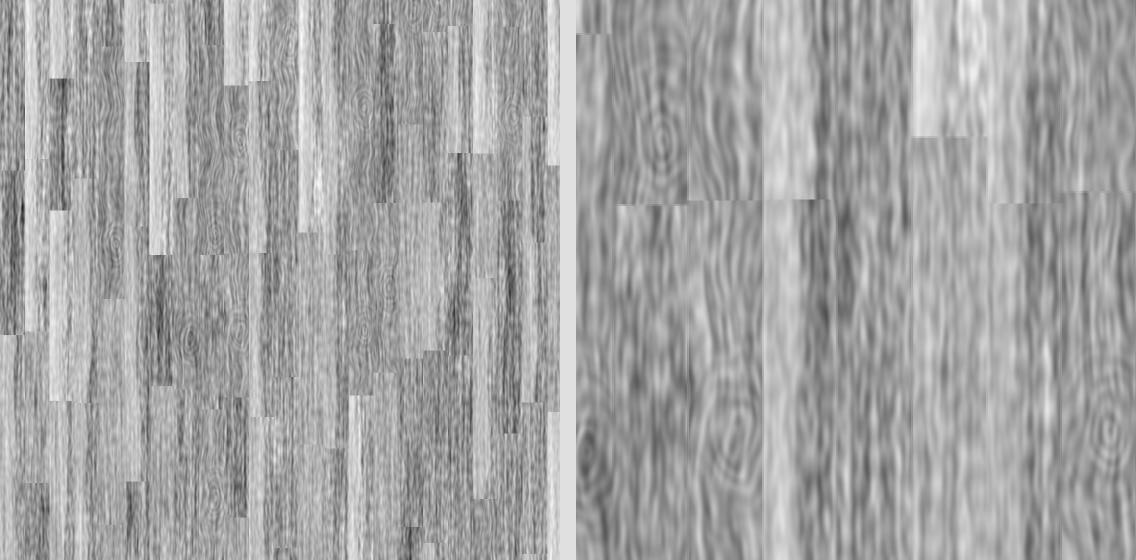
Left, the full canvas; right, a detail of the centre.
This texture is drawn by a three.js fragment shader. Its source:

```glsl
#define COLUMNS 22.5
#define PLANK_LENGTH 0.36
#define BRIGHT_TONE 0.83
#define PALE_TONE 0.70
#define MID_TONE 0.605
#define CORE_SHADE 0.13
#define GRAIN_CONTRAST 0.26
#define FIBRE_CONTRAST 0.24
#define PORE_DARKNESS 0.22
#define RING_CONTRAST 0.05
#define SAMPLE_OFFSET 0.0005

varying vec2 vUv;

float hash(vec2 p) {
  vec3 q = fract(vec3(p.xyx) * 0.1031);
  q += dot(q, q.yzx + 33.33);
  return fract((q.x + q.y) * q.z);
}

float gradientDot(vec2 cell, vec2 offset) {
  float angle = 6.2832 * hash(cell);
  return dot(vec2(cos(angle), sin(angle)), offset);
}

float gradientNoise(vec2 p) {
  vec2 i = floor(p);
  vec2 f = p - i;
  vec2 w = f * f * f * (f * (f * 6.0 - 15.0) + 10.0);
  vec2 e = vec2(1.0, 0.0);
  float low = mix(gradientDot(i, f), gradientDot(i + e.xy, f - e.xy), w.x);
  float high = mix(gradientDot(i + e.yx, f - e.yx), gradientDot(i + e.xx, f - e.xx), w.x);
  return mix(low, high, w.y);
}

// Fine streaks, fibres and dark pores running along the plank
float woodGrain(vec2 p, float seed) {
  vec2 s = vec2(seed * 91.0, seed * 57.0);
  float streaks = gradientNoise(p * vec2(210.0, 8.0) + s);
  float bands = gradientNoise(p * vec2(85.0, 3.5) + s + 13.0);
  float fibres = gradientNoise(p * vec2(260.0, 60.0) + s + 29.0);
  float cluster = smoothstep(-0.2, 0.4, gradientNoise(p * vec2(32.0, 3.0) + s + 41.0));
  float pores = smoothstep(0.15, 0.55, gradientNoise(p * vec2(165.0, 13.0) + s + 53.0));
  return GRAIN_CONTRAST * (streaks + 0.6 * bands) + FIBRE_CONTRAST * fibres
    - PORE_DARKNESS * pores * cluster;
}

// Oval growth rings that fade away from the knot
float knotRings(vec2 q, float seed) {
  float radius = length(q * vec2(1.0, 0.55));
  float wobble = gradientNoise(q * vec2(70.0, 40.0) + seed * 37.0);
  return sin(radius * 1000.0 + 5.0 * wobble) * exp(-radius * radius * 1400.0);
}

float plankTone(vec2 p) {
  // Staggered layout: each column has its own length, phase and uneven joints
  float x = p.x * COLUMNS;
  float column = floor(x);
  float across = x - column;
  float plankLength = PLANK_LENGTH * mix(0.75, 1.15, hash(vec2(column, 3.0)));
  float y = p.y / plankLength + 9.0 * hash(vec2(column, 7.0));
  float row = floor(y);
  row -= step(y - row, 0.4 * hash(vec2(column, row + 20.0)));
  float along = y - row;

  float kind = hash(vec2(column + 11.0, row + 5.0));
  float seed = hash(vec2(column + 31.0, row + 17.0));

  // Wandering border between pale sapwood on the left and darker heartwood
  float border = 0.52 + 0.35 * gradientNoise(vec2(along * 2.2, seed * 60.0))
    + 0.3 * (seed - 0.5) * along;
  float sapwood = 1.0 - smoothstep(border - 0.06, border + 0.06, across);

  float tone = MID_TONE + 0.05 * (seed - 0.5);
  float strength = 1.0;
  vec2 grainPoint = p;
  if (kind < 0.17) {
    float sheen = 0.07 * exp(-pow((across - 0.12) * 8.0, 2.0));
    tone = mix(PALE_TONE, BRIGHT_TONE - 0.03, sapwood) + sheen;
    strength = mix(1.0, 0.45, sapwood);
  } else if (kind < 0.33) {
    tone = mix(tone, PALE_TONE + 0.05, sapwood);
    strength = mix(1.0, 0.55, sapwood);
  } else if (kind < 0.45) {
    tone = PALE_TONE - 0.02;
    strength = 0.7;
  } else if (kind < 0.60) {
    vec2 knot = vec2((across - 0.65) / COLUMNS, (along - 0.3 - 0.6 * seed) * plankLength);
    grainPoint.x += 0.012 * gradientNoise(p * vec2(24.0, 14.0) + seed * 19.0);
    tone += RING_CONTRAST * knotRings(knot, seed);
    strength = 0.8;
  } else if (kind < 0.76) {
    float core = (across - 0.5 - 0.3 * gradientNoise(vec2(along * 3.0, seed * 40.0))) * 3.6;
    tone -= CORE_SHADE * exp(-core * core);
    strength = 1.1;
  }
  return tone + strength * woodGrain(grainPoint, seed);
}

void main() {
  // Four samples smooth the plank joints and the finest grain
  float tone = 0.0;
  for (int i = 0; i < 4; i++) {
    float n = float(i);
    vec2 corner = vec2(mod(n, 2.0), floor(n * 0.5)) * 2.0 - 1.0;
    tone += 0.25 * plankTone(vUv + corner * SAMPLE_OFFSET);
  }
  gl_FragColor = vec4(vec3(clamp(tone, 0.0, 1.0)), 1.0);
}
```
